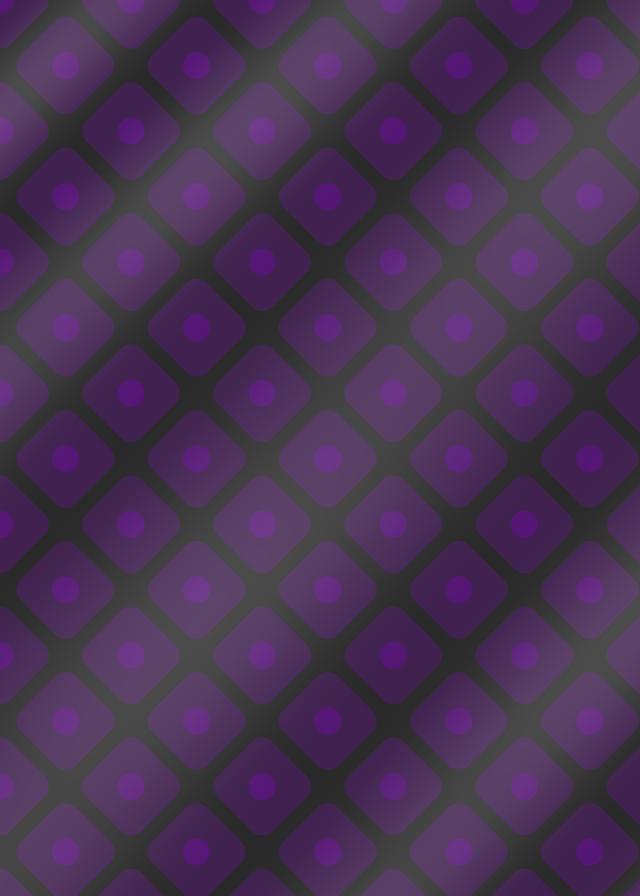
Write a WebGL 1 fragment shader that draws this pattern.

```glsl
precision highp float;

uniform vec2 u_resolution;

#define TILE_PITCH 0.10345   // lattice step, in canvas heights
#define TILE_HALF 0.419      // half side of a tile, in lattice steps
#define CORNER_RADIUS 0.155
#define DOT_RADIUS 0.146
#define SHEEN_SPAN 1.608     // diagonal distance holding four sheen bands
#define SHEEN_STRENGTH 0.16
#define GAP_COLOR vec3(0.16, 0.162, 0.16)
#define TILE_COLOR vec3(0.25, 0.13, 0.31)
#define DOT_COLOR vec3(0.335, 0.09, 0.46)

const float PI = 3.14159265;

float roundedSquare(vec2 p, float halfSide, float radius) {
  vec2 d = abs(p) - halfSide + radius;
  return length(max(d, 0.0)) + min(max(d.x, d.y), 0.0) - radius;
}

float coverage(float dist, float pixel) {
  return clamp(0.5 - dist / pixel, 0.0, 1.0);
}

// Uneven diagonal bands of light: a cosine with a phase bent by layered sines
float sheen(vec2 p) {
  float across = (p.x + p.y) / SHEEN_SPAN;
  float along = p.x - p.y;
  float phase = 4.0 * across - 0.5
              + 0.36 * sin(PI * across) + 0.22 * sin(2.0 * PI * across);
  phase += 0.14 * smoothstep(0.25, 0.55, across) * (along + 0.2);
  float band = pow(0.5 + 0.5 * cos(2.0 * PI * phase), 1.2);
  return band * (0.91 + 0.09 * sin(9.0 * across - 6.0 * along));
}

void main() {
  // Height units, measured from the top left corner
  vec2 p = vec2(gl_FragCoord.x, u_resolution.y - gl_FragCoord.y) / u_resolution.y;

  // Square lattice turned by 45 degrees
  vec2 lattice = vec2(p.x + p.y, p.x - p.y) * sqrt(0.5) / TILE_PITCH;
  vec2 cell = fract(lattice + 0.5) - 0.5;
  float pixel = 1.0 / (u_resolution.y * TILE_PITCH);

  // Tile and its centre dot
  float tile = coverage(roundedSquare(cell, TILE_HALF, CORNER_RADIUS), pixel);
  float dotMask = coverage(length(cell) - DOT_RADIUS, pixel);
  vec3 color = mix(GAP_COLOR, TILE_COLOR, tile);
  color = mix(color, DOT_COLOR, dotMask);

  // Light laid over everything
  color = mix(color, vec3(1.0), SHEEN_STRENGTH * sheen(p));
  gl_FragColor = vec4(color, 1.0);
}
```
